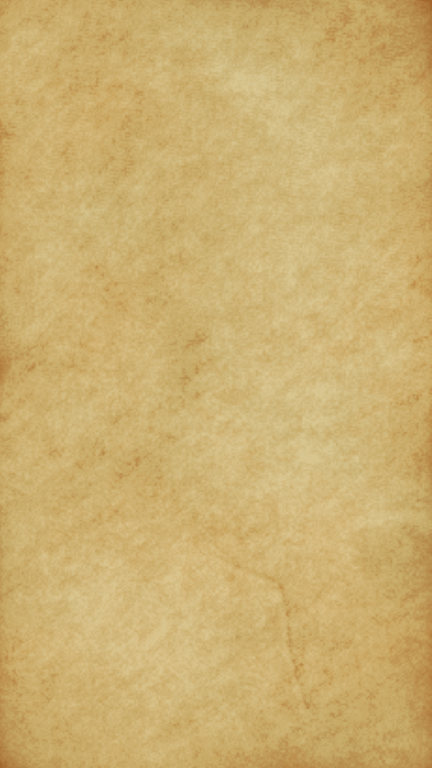
Reproduce this texture procedurally as a Shadertoy shader.

```glsl
#define PALE vec3(0.835, 0.745, 0.52)
#define TAN vec3(0.78, 0.66, 0.395)
#define BROWN vec3(0.67, 0.445, 0.205)
#define BASE_TONE 0.83
#define CLOUD_AMOUNT 0.75
#define MOTTLE_AMOUNT 0.55
#define GRAIN_AMOUNT 0.27
#define FLECK_AMOUNT 0.15
#define EDGE_AMOUNT 0.50
#define CREASE_AMOUNT 0.17
#define SCUFF_AMOUNT 0.30

float hash(vec2 p) {
    return fract(sin(dot(p, vec2(127.1, 311.7))) * 43758.5);
}

float noise(vec2 p) {
    vec2 cell = floor(p), f = fract(p);
    f = f * f * (3.0 - 2.0 * f);
    float low = mix(hash(cell), hash(cell + vec2(1, 0)), f.x);
    float high = mix(hash(cell + vec2(0, 1)), hash(cell + vec2(1, 1)), f.x);
    return mix(low, high, f.y);
}

float fbm(vec2 p) {
    float sum = 0.0, weight = 0.5;
    for (int i = 0; i < 5; i++) {
        sum += weight * noise(p);
        p = mat2(0.8, 0.6, -0.6, 0.8) * p * 2.03 + 17.3;
        weight *= 0.5;
    }
    return sum / 0.97;
}

// Distance to a segment, negative on its right side
float sideDistance(vec2 p, vec2 a, vec2 b) {
    vec2 pa = p - a, ba = b - a;
    float d = length(pa - ba * clamp(dot(pa, ba) / dot(ba, ba), 0.0, 1.0));
    return ba.x * pa.y - ba.y * pa.x < 0.0 ? -d : d;
}

float nearer(float a, float b) {
    return abs(a) < abs(b) ? a : b;
}

float blot(vec2 p, vec2 centre, vec2 size) {
    vec2 q = (p - centre) / size;
    return exp(-dot(q, q));
}

// Soft fold with a light rim, fading out at both ends
float crease(vec2 p) {
    float fade = smoothstep(0.02, 0.12, p.y) * smoothstep(0.25, 0.30, p.x);
    p += 0.024 * (vec2(fbm(p * 13.0), fbm(p * 13.0 + 40.0)) - 0.5);
    float d = sideDistance(p, vec2(0.25, 0.295), vec2(0.36, 0.24));
    d = nearer(d, sideDistance(p, vec2(0.36, 0.24), vec2(0.39, 0.115)));
    d = nearer(d, sideDistance(p, vec2(0.39, 0.115), vec2(0.43, 0.0)));
    float line = exp(-pow(d / 0.0035, 2.0));
    float rim = exp(-pow((d + 0.007) / 0.004, 2.0));
    float shadow = exp(-abs(d) / 0.018);
    return fade * (line - 0.8 * rim + 0.6 * shadow);
}

// Aged borders, deepest in the upper right corner
float edgeStain(vec2 p, float width) {
    float rough = 0.7 + 0.6 * fbm(p * 10.0 + 5.0);
    float right = width - p.x, top = 1.0 - p.y;
    float stain = 0.35 * exp(-p.x / 0.012) + 0.35 * exp(-p.x / 0.04);
    stain += 0.40 * exp(-right / 0.014) + 0.45 * exp(-right / 0.055);
    stain += 0.20 * exp(-top / 0.012) + 0.30 * exp(-top / 0.06);
    stain += 0.20 * exp(-p.y / 0.012) + 0.30 * exp(-p.y / 0.06);
    stain += 0.75 * blot(p, vec2(width, 1.0), vec2(0.20, 0.13));
    stain += 0.40 * blot(p, vec2(0.0, 0.52), vec2(0.09, 0.03));
    stain += 0.30 * blot(p, vec2(width, 0.65), vec2(0.05, 0.09));
    return stain * rough;
}

void mainImage(out vec4 fragColor, in vec2 fragCoord) {
    vec2 p = fragCoord / iResolution.y;
    float width = iResolution.x / iResolution.y;

    // Fibres run up towards the right
    vec2 along = mat2(0.8, -0.6, 0.6, 0.8) * p;
    vec2 warp = 0.02 * vec2(fbm(p * 12.0), fbm(p * 12.0 + 9.0));
    float clouds = fbm(p * 5.0 + 3.0) - 0.5;
    float mottle = fbm((along + warp) * vec2(45.0, 70.0)) - 0.5;
    float grain = noise(p * 410.0) + noise(p * 230.0 + 7.0) - 1.0;

    // Small rusty flecks, denser towards the right
    float patches = smoothstep(0.2, 0.8, fbm(p * 8.0 + 31.0) + 0.4 * (p.x - 0.28));
    float flecks = smoothstep(0.45, 0.75, fbm((along + warp) * vec2(70.0, 110.0) + 60.0));
    flecks *= patches;

    // Pale rubbed streaks
    float scuffs = blot(p, vec2(0.28, 0.89), vec2(0.06, 0.02));
    scuffs += blot(p, vec2(0.50, 0.32), vec2(0.06, 0.02));
    scuffs += 0.7 * blot(p, vec2(0.17, 0.57), vec2(0.03, 0.015));
    scuffs *= smoothstep(0.42, 0.65, fbm((p + warp) * vec2(24.0, 60.0) + 12.0));

    // Broad tone, from dark brown at 0 to pale cream at 1
    float tone = BASE_TONE + CLOUD_AMOUNT * clouds - EDGE_AMOUNT * edgeStain(p, width);
    tone -= 0.15 * blot(p + warp, vec2(0.25, 0.53), vec2(0.025, 0.05));
    tone -= 0.08 * smoothstep(0.35, 0.0, p.y);
    tone += 0.05 * blot(p, vec2(0.3, 0.62), vec2(0.25, 0.3));

    // Fine layers, calmer in the stained parts
    float fine = MOTTLE_AMOUNT * mottle + GRAIN_AMOUNT * grain - FLECK_AMOUNT * flecks;
    tone += fine * mix(0.45, 1.0, smoothstep(0.25, 0.75, tone));
    tone += SCUFF_AMOUNT * scuffs - CREASE_AMOUNT * crease(p);
    tone = clamp(tone, -0.25, 1.15);

    vec3 color = mix(BROWN, TAN, min(tone * 2.0, 1.0));
    color = mix(color, PALE, max(tone * 2.0 - 1.0, 0.0));

    // Slight drift between warm and greenish paper
    color += vec3(0.014, -0.006, -0.014) * (2.0 * fbm(p * 7.0 + 80.0) - 1.0 + 0.6 * flecks);
    fragColor = vec4(color, 1.0);
}
```
